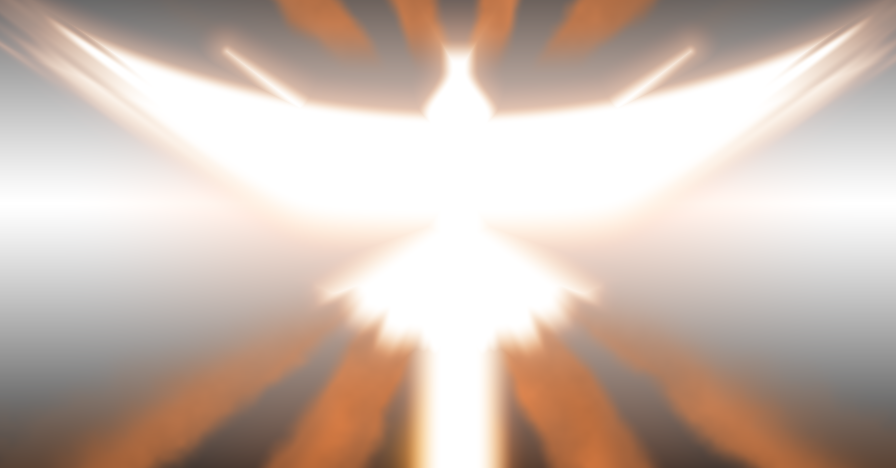
This background is drawn by a WebGL 1 fragment shader. Its source:

```glsl
precision highp float;
// A radiant white winged shape over a bright horizon band and orange petal rays.
uniform vec2 u_resolution;

#define CENTER_X 0.512
#define HORIZON 0.565
#define BAND_FALLOFF 1.6
#define TAIL_RADIUS 0.335
#define TAIL_ANGLE 0.95
#define HALO_WIDTH 0.075
#define PETAL_ORANGE vec3(0.86, 0.47, 0.23)
#define FLAME_GOLD vec3(1.0, 0.64, 0.14)
#define WARM_SHADE vec3(1.03, 0.93, 0.88)

float hash(vec2 p) {
  return fract(sin(dot(p, vec2(41.3, 289.1))) * 4375.5);
}

float noise(vec2 p) {
  vec2 i = floor(p), f = fract(p);
  f = f * f * (3.0 - 2.0 * f);
  return mix(mix(hash(i), hash(i + vec2(1, 0)), f.x),
             mix(hash(i + vec2(0, 1)), hash(i + vec2(1, 1)), f.x), f.y);
}

float fbm(vec2 p) {
  float sum = 0.0, amp = 0.5;
  for (int i = 0; i < 4; i++) {
    sum += amp * noise(p);
    p = p * 2.03 + 7.1;
    amp *= 0.5;
  }
  return sum;
}

// Falls from 1 to 0 as x goes from a to b
float fall(float a, float b, float x) { return 1.0 - smoothstep(a, b, x); }

float wingTop(float x) { return 0.752 + 0.265 * x * x; }

float wingBottom(float x) {
  float t = x - 0.345;
  return 0.5 + 0.36 * (t + sqrt(t * t + 0.006));
}

// Thin feather that tapers towards its tip
float spike(vec2 p) {
  vec2 a = vec2(0.34, 0.772), ab = vec2(0.155, 0.118);
  float h = clamp(dot(p - a, ab) / dot(ab, ab), 0.0, 1.0);
  return length(p - a - ab * h) - 0.016 * (1.0 - h);
}

// Approximate signed distance to wings, tail and head, mirrored in x
float birdDistance(vec2 q) {
  float plume = noise(vec2((q.y - 0.72 * q.x) * 55.0, q.x * 4.0)) - 0.5;
  float outer = smoothstep(0.35, 0.8, q.x);
  float wing = max(q.y - wingTop(q.x),
                   (wingBottom(q.x) - q.y) * 0.8 + plume * 0.03 * outer);
  wing = max(wing, (q.x - 0.8) * 0.25 + plume * 0.035);

  vec2 t = vec2(q.x, HORIZON + 0.01 - q.y);
  float radius = length(t), angle = atan(t.x, t.y);
  float quill = noise(vec2(angle * 14.0, radius * 3.0)) - 0.5;
  float tail = max(radius - TAIL_RADIUS + quill * 0.06,
                   (angle - TAIL_ANGLE) * radius);

  float neck = 0.026 + 0.05 * fall(0.75, 0.85, q.y);
  float head = max(q.x - neck, (q.y - 0.89) * 0.6);
  return min(min(wing, tail), min(head, spike(q)));
}

// Petal strength on both sides of the horizon
float petals(vec2 q, float grain) {
  vec2 r = vec2(q.x, q.y - HORIZON);
  float radius = length(r);
  float angle = atan(r.x, abs(r.y) + 0.0001) + (grain - 0.5) * 0.12;
  float lower = 0.5 + 0.5 * cos(angle * 13.0);
  float split = 0.5 + 0.5 * cos(angle * 26.0 + radius * 5.0);
  float low = smoothstep(0.08, 0.6, lower + 0.25 * fall(0.3, 0.6, radius));
  low *= 1.0 - 0.35 * split * smoothstep(0.4, 0.6, radius);
  low *= smoothstep(0.13, 0.46, -r.y) * fall(0.8, 1.2, angle);
  float upper = 0.5 + 0.5 * cos((angle - 0.2) * 15.0);
  float high = smoothstep(0.15, 0.75, upper) * smoothstep(0.27, 0.4, r.y);
  high *= fall(0.6, 1.0, angle);
  return r.y < 0.0 ? low : high * 0.85;
}

void main() {
  vec2 uv = gl_FragCoord.xy / u_resolution;
  vec2 p = vec2((uv.x - CENTER_X) * u_resolution.x / u_resolution.y, uv.y);
  vec2 q = vec2(abs(p.x), p.y);
  float grain = fbm(p * 7.0);

  // Bright band fading to grey, warmer near the middle
  float gray = 1.0 - BAND_FALLOFF * pow(abs(p.y - HORIZON), 1.2);
  float middle = fall(0.25, 0.85, q.x);
  vec3 color = vec3(gray) * mix(vec3(1.0), WARM_SHADE, middle);
  color += vec3(0.14, 0.06, 0.02) * middle * fall(0.0, 0.3, p.y);

  // Orange petals and the central flame
  vec3 orange = PETAL_ORANGE * (0.78 + 0.35 * grain) + 0.1 * gray;
  color = mix(color, orange, 0.88 * petals(q, grain));
  float flameX = (p.x + 0.025) / (0.04 + 0.05 * fall(0.0, 0.25, p.y));
  float flame = exp(-flameX * flameX) * fall(0.03, 0.27, p.y);
  color = mix(color, FLAME_GOLD, flame * (0.55 + 0.6 * grain));

  // Peach halo, then the white body
  float d = birdDistance(q);
  float halo = fall(-HALO_WIDTH, HALO_WIDTH, d);
  color = mix(color, vec3(1.0, 0.86, 0.74), pow(vec3(halo), vec3(0.9, 1.2, 1.4)));
  float under = smoothstep(0.0, 0.08, wingTop(q.x) - q.y);
  float soft = mix(0.016, 0.042, under);
  float body = fall(-soft, soft, d);
  color = mix(color, vec3(1.0), pow(vec3(body), vec3(0.7, 1.0, 1.25)));

  gl_FragColor = vec4(clamp(color, 0.0, 1.0), 1.0);
}
```
